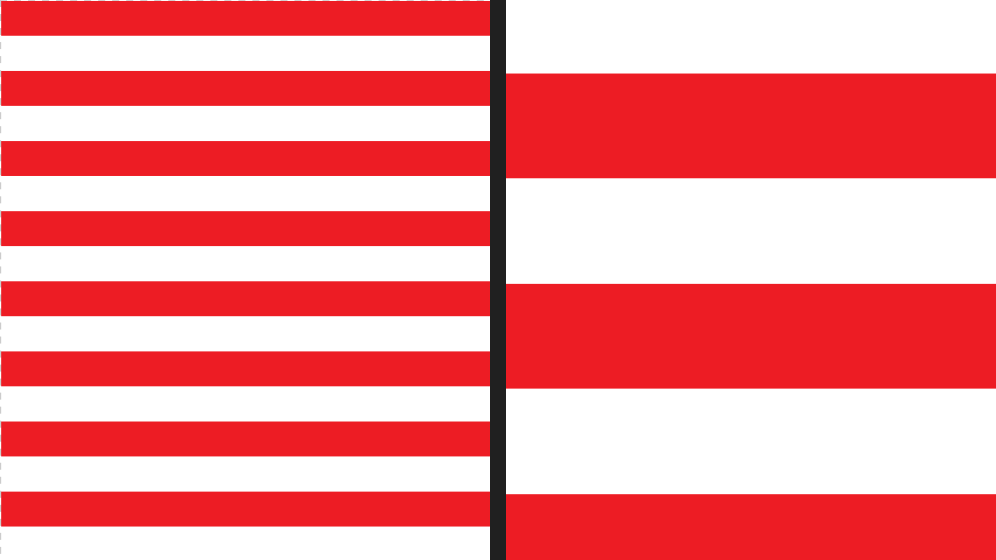
Left, the full canvas; right, a detail of the centre.
Reproduce this pattern procedurally as a Shadertoy shader.

```glsl
// Eight horizontal red stripes on white, with a thin dashed grey margin at the left and top.

const vec3 WHITE = vec3(1.0);
const vec3 RED = vec3(0.93, 0.11, 0.14);
const vec3 GREY = vec3(0.80);

const float STRIPE_PERIOD = 0.1252;  // in canvas heights
const float STRIPE_FILL = 0.498;     // red share of each period
const float DASHES_PER_STRIPE = 5.0;
const float LEFT_MARGIN = 0.0021;
const float TOP_MARGIN = 0.0015;

// Smooth step from 0 to 1 across one pixel
float edge(float distanceToEdge, float pixel) {
    return clamp(distanceToEdge / pixel + 0.5, 0.0, 1.0);
}

// Repeated band that covers the first part of every period
float bands(float position, float period, float fill, float pixel) {
    float halfWidth = 0.5 * fill * period;
    float local = mod(position - halfWidth + 0.5 * period, period) - 0.5 * period;
    return edge(halfWidth - abs(local), pixel);
}

void mainImage(out vec4 fragColor, in vec2 fragCoord) {
    // Canvas-height units, measured from the top left corner
    float pixel = 1.0 / iResolution.y;
    vec2 p = vec2(fragCoord.x, iResolution.y - fragCoord.y) * pixel;

    // Red stripes
    float stripe = bands(p.y - TOP_MARGIN, STRIPE_PERIOD, STRIPE_FILL, pixel);
    vec3 color = mix(WHITE, RED, stripe);

    // Dashed margins
    float dashPeriod = STRIPE_PERIOD / DASHES_PER_STRIPE;
    float topDash = bands(p.x, dashPeriod, 0.5, pixel);
    float leftDash = bands(p.y, dashPeriod, 0.5, pixel);
    color = mix(color, mix(WHITE, GREY, topDash), edge(TOP_MARGIN - p.y, pixel));
    color = mix(color, mix(WHITE, GREY, leftDash), edge(LEFT_MARGIN - p.x, pixel));

    fragColor = vec4(color, 1.0);
}
```
